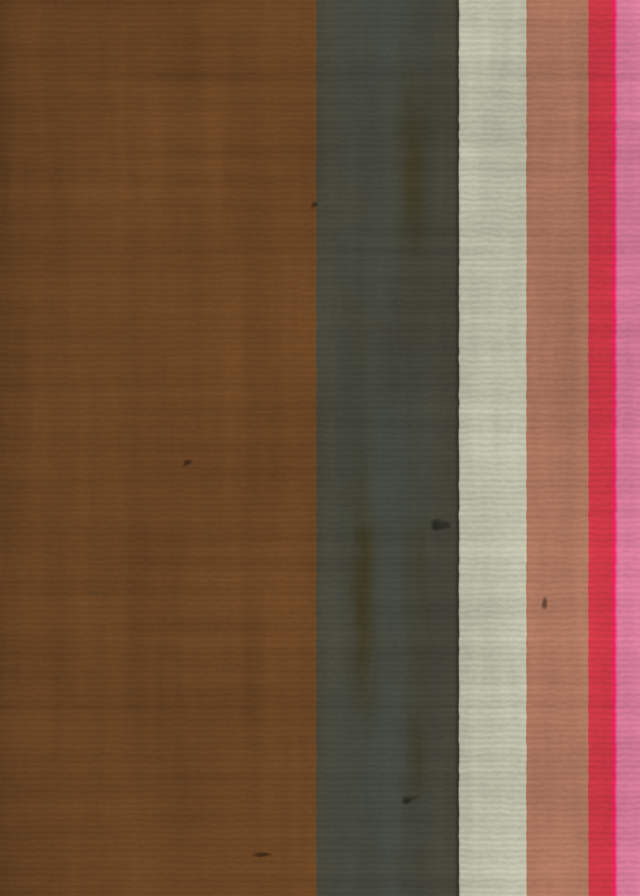
Give the GLSL for this texture, as a Shadertoy shader.

```glsl
// Aged ribbed cloth in six vertical stripes: brown, charcoal, cream, clay, red, pink.
// Smooth steps lay the flat dyes; stretched value noise adds slubs and olive stains;
// a wavy sine rib, fine grain and a few dark flecks finish the worn surface.

const vec3 BROWN    = vec3(0.410, 0.268, 0.143);
const vec3 CHARCOAL = vec3(0.270, 0.266, 0.222);
const vec3 CREAM    = vec3(0.725, 0.722, 0.645);
const vec3 CLAY     = vec3(0.650, 0.447, 0.360);
const vec3 RED      = vec3(0.775, 0.215, 0.265);
const vec3 PINK     = vec3(0.820, 0.470, 0.590);
const vec3 OLIVE    = vec3(0.235, 0.205, 0.115);
const vec3 SLATE    = vec3(0.270, 0.295, 0.275);
const vec3 SEAM     = vec3(0.930, 0.110, 0.370);

const float EDGES[5] = float[5](0.4945, 0.7170, 0.8225, 0.9195, 0.9600);
const float RIB_COUNT = 150.0;
const float RIB_DEPTH = 0.030;
const float GRAIN_DEPTH = 0.050;
const float SLUB_DEPTH = 0.13;
const float EDGE_WOBBLE = 0.0012;

// Flecks: centre x, centre y, half width, half height
const vec4 FLECKS[6] = vec4[6](
    vec4(0.686, 0.413, 0.017, 0.006), vec4(0.849, 0.327, 0.005, 0.006),
    vec4(0.292, 0.482, 0.008, 0.005), vec4(0.493, 0.773, 0.006, 0.007),
    vec4(0.405, 0.047, 0.015, 0.003), vec4(0.635, 0.108, 0.012, 0.005));

float hash(vec2 p) {
    return fract(sin(dot(p, vec2(127.1, 311.7))) * 43758.545);
}

float noise(vec2 p) {
    vec2 cell = floor(p), f = fract(p);
    f = f * f * (3.0 - 2.0 * f);
    return mix(mix(hash(cell), hash(cell + vec2(1, 0)), f.x),
               mix(hash(cell + vec2(0, 1)), hash(cell + vec2(1, 1)), f.x), f.y);
}

float fbm(vec2 p) {
    float sum = 0.0, amp = 0.5;
    for (int i = 0; i < 4; i++) {
        sum += amp * noise(p);
        p = p * 2.03 + 17.3;
        amp *= 0.5;
    }
    return sum / 0.9375;
}

// Soft bell around a centre
float bell(float x, float centre, float width) {
    float d = (x - centre) / width;
    return exp(-d * d);
}

vec3 stripes(float x, float soft) {
    vec3 dyes[6] = vec3[6](BROWN, CHARCOAL, CREAM, CLAY, RED, PINK);
    vec3 col = dyes[0];
    for (int i = 0; i < 5; i++)
        col = mix(col, dyes[i + 1], smoothstep(-soft, soft, x - EDGES[i]));
    return col;
}

// Charcoal stripe: cool faded middle and ragged olive stains
vec3 stainCharcoal(vec3 col, vec2 uv, vec2 p, float soft) {
    float inside = smoothstep(-soft, soft, uv.x - EDGES[0])
                 * smoothstep(-soft, soft, EDGES[1] - uv.x);
    float ragged = smoothstep(0.25, 0.75, fbm(p * vec2(34.0, 13.0)));
    float low = bell(uv.x, 0.565, 0.022) * bell(uv.y, 0.37, 0.19);
    float high = bell(uv.x, 0.645, 0.022) * bell(uv.y, 0.80, 0.13);
    float foot = bell(uv.x, 0.650, 0.018) * bell(uv.y, 0.25, 0.20);
    float olive = (low + 0.8 * high + 0.6 * foot) * (0.3 + 0.7 * ragged);
    float slate = bell(uv.x, 0.60, 0.07) * fbm(p * vec2(12.0, 8.0) + 5.0);
    col = mix(col, SLATE, inside * slate);
    return mix(col, OLIVE, inside * min(olive, 1.0) * 0.85);
}

// Brightness of the cloth: slubs both ways, dark weft lines, ribs and grain
float clothShade(vec2 uv, vec2 p) {
    float warp = fbm(p * vec2(46.0, 3.5)) - 0.5;
    float weft = fbm(p * vec2(4.0, 70.0) + 31.0) - 0.5;
    float cloud = fbm(p * 6.0 + 9.0) - 0.5;
    float shade = 1.0 + SLUB_DEPTH * (warp + weft + cloud);
    float lines = bell(uv.y, 0.212, 0.002) + bell(uv.y, 0.134, 0.003)
                + bell(uv.y, 0.720, 0.003) + bell(uv.y, 0.915, 0.003);
    shade -= 0.07 * lines * noise(p * vec2(9.0, 3.0));
    float wave = 2.2 * noise(p * vec2(70.0, 50.0));
    shade += RIB_DEPTH * sin(6.2832 * RIB_COUNT * p.y + wave);
    shade += GRAIN_DEPTH * (noise(p * vec2(240.0, 400.0)) - 0.5);
    shade -= 0.10 * exp(-uv.x * 14.0);
    return shade;
}

float fleckMask(vec2 uv, vec2 p) {
    float mask = 0.0;
    vec2 warp = vec2(noise(p * 90.0), noise(p * 90.0 + 40.0)) - 0.5;
    for (int i = 0; i < 6; i++) {
        vec2 d = (uv - FLECKS[i].xy) / FLECKS[i].zw + warp * 1.4;
        mask = max(mask, 1.0 - smoothstep(0.2, 1.2, length(d)));
    }
    return mask;
}

void mainImage(out vec4 fragColor, in vec2 fragCoord) {
    vec2 uv = fragCoord / iResolution.xy;
    vec2 p = fragCoord / iResolution.y;
    float soft = max(0.0012, 0.75 / iResolution.x);
    float x = uv.x + EDGE_WOBBLE * (noise(vec2(3.0, p.y * 120.0)) - 0.5);

    vec3 col = stripes(x, soft);
    col = stainCharcoal(col, vec2(x, uv.y), p, soft);
    col = mix(col, SEAM, 0.85 * bell(x, EDGES[4], 0.0035));
    col *= 1.0 - 0.22 * bell(x, EDGES[1] - 0.002, 0.003);
    col *= clothShade(uv, p);
    col *= 1.0 - 0.40 * fleckMask(uv, p);
    fragColor = vec4(clamp(col, 0.0, 1.0), 1.0);
}
```
